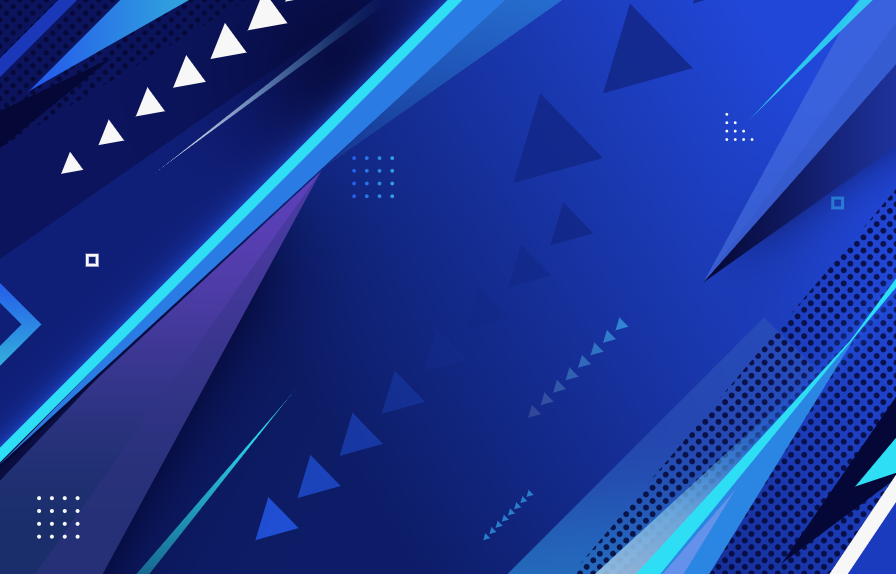
Write a Shadertoy shader that draws this background.

```glsl
const vec3 CYAN = vec3(.18, .87, .96);
const vec3 SKY = vec3(.18, .58, .88);
const vec3 BLUE = vec3(.14, .35, .92);
const vec3 NAVY = vec3(.02, .03, .21);
const vec3 WHITE = vec3(.97);
float pixel;

float fill(float d) { return clamp(.5 - d / pixel, 0., 1.); }

void paint(inout vec3 col, vec3 ink, float alpha) { col = mix(col, ink, clamp(alpha, 0., 1.)); }

// Signed distance to a line, positive on the left of a to b
float side(vec2 p, vec2 a, vec2 b) {
    vec2 e = normalize(b - a);
    return dot(p - a, vec2(e.y, -e.x));
}

float tri(vec2 p, vec2 a, vec2 b, vec2 c) {
    float s = -sign(side(c, a, b));
    return fill(max(max(s * side(p, a, b), s * side(p, b, c)), s * side(p, c, a)));
}

// Leaning triangle hung from its apex
float arrow(vec2 p, vec2 apex, float size, float lean) {
    p = (p - apex) / size;
    float s = pixel;
    pixel /= size;
    float a = tri(p, vec2(0), vec2(-.3 - lean, 1), vec2(.7 - lean, .72 + lean));
    pixel = s;
    return a;
}

float dotGrid(vec2 p, vec2 start, float pitch, float radius) {
    vec2 cell = clamp(round((p - start) / pitch), 0., 3.);
    return fill(length(p - start - cell * pitch) - radius);
}

// Endless diagonal lattice of dots
float halftone(vec2 p, float radius) {
    vec2 q = vec2(p.x + p.y, p.x - p.y) / .113;
    return fill(length(fract(q) - .5) * .08 - radius);
}

float frame(vec2 p, vec2 c) {
    vec2 q = abs(p - c);
    return fill(abs(max(q.x, q.y) - .042) - .013);
}

void arrowTrails(inout vec3 col, vec2 p) {
    for (int i = 0; i < 8; i++) {
        float k = float(i), t = k / 7.;
        vec2 up = vec2(k, -k);
        vec3 ink = i < 5 ? BLUE : vec3(.06, .13, .48);
        float alpha = i < 5 ? .85 - .2 * k : .2 * (k - 4.);
        paint(col, ink, alpha * arrow(p, vec2(2.3, 4.26) + .361 * up, .37, 0.));
        paint(col, mix(vec3(.2, .28, .6), SKY, t * .8), arrow(p, vec2(4.56, 3.47) + .107 * up, .11, 0.));
        paint(col, SKY, .8 * arrow(p, vec2(4.16, 4.57) + .053 * up, .06, 0.));
        if (i < 3) paint(col, vec3(.07, .15, .53), .85 * arrow(p, vec2(4.63, .8) + .77 * up, .77, 0.));
    }
}

void leftSide(inout vec3 col, vec2 p) {
    float beam = (p.x + p.y - 3.9) * .707;
    // Purple fold and its shadow
    vec2 tip = vec2(2.75, 1.47);
    float shade = side(p, vec2(.88, 4.92), tip);
    paint(col, NAVY, .7 * exp(-max(-shade, 0.) / .3) * step(0., beam) * smoothstep(1.4, 2.8, p.y));
    float fold = tri(p, tip, vec2(.88, 4.92), vec2(-1.6, 5.5));
    vec3 purple = mix(vec3(.36, .25, .72), vec3(.1, .18, .42), smoothstep(1.5, 4.7, p.y));
    paint(col, purple, fold);
    paint(col, vec3(.2, .2, .52), .45 * fold * fill(-side(p, tip, vec2(.3, 4.92))));
    paint(col, NAVY, .85 * tri(p, vec2(0, 3.9), vec2(1.3, 2.75), vec2(0, 4.12)));
    // Panels above the beam
    float above = fill(beam);
    paint(col, vec3(.06, .12, .47), above);
    paint(col, vec3(.045, .08, .36), above * fill(-side(p, vec2(0, 2.22), vec2(3.2, 0))));
    paint(col, NAVY, .85 * above * exp(-dot(p - vec2(3, .6), p - vec2(3, .6)) * 1.2));
    paint(col, BLUE, .9 * above * exp(beam / .09));
    // Corner dots and blades
    paint(col, NAVY, .9 * halftone(p, .022) * fill(-side(p, vec2(0, 1.27), vec2(2.1, 0))));
    paint(col, vec3(.1, .22, .72), fill(abs(p.x + p.y - .58) - .08));
    paint(col, NAVY, tri(p, vec2(0, .95), vec2(0, 1.27), vec2(.95, .5)));
    paint(col, mix(BLUE, SKY, p.x - .3), tri(p, vec2(.25, .78), vec2(1.03, 0), vec2(1.62, 0)));
    // Glowing beam
    paint(col, mix(SKY, col, .45 + .3 * p.y), tri(p, vec2(4.3, 0), vec2(4.82, 0), vec2(2.8, 1.42)));
    paint(col, mix(SKY, BLUE, .4), tri(p, vec2(3.9, 0), vec2(4.33, 0), vec2(0, 3.98)));
    paint(col, CYAN, fill(abs(beam) - .045));
    // Slivers, chevron and growing arrows
    paint(col, mix(WHITE, SKY, (p.x - 1.45) / 1.8), (3.3 - p.x) / 1.9 * tri(p, vec2(1.45, 1.39), vec2(3.2, 0), vec2(3.35, 0)));
    paint(col, mix(CYAN, vec3(.1, .45, .6), (p.y - 3.6) / 1.2), tri(p, vec2(2.44, 3.45), vec2(1.17, 4.92), vec2(1.28, 4.92)));
    paint(col, mix(BLUE, SKY, (p.y - 2.4) / .5), fill((abs(p.x + abs(p.y - 2.78) - .27) - .085) * .707));
    for (float i = 0.; i < 7.; i++)
        paint(col, WHITE, arrow(p, vec2(.6, 1.3) + i * vec2(.332, -.276), .19 + .03 * i, .1));
    paint(col, WHITE, frame(p, vec2(.79, 2.23)) + dotGrid(p, vec2(.335, 4.27), .11, .017));
}

void rightSide(inout vec3 col, vec2 p) {
    // Folded glass at the top
    vec2 tip = vec2(6.03, 2.42);
    float below = side(p, vec2(7.68, 1.25), tip);
    paint(col, NAVY, .35 * exp(-abs(below) / .2) * step(6.03, p.x) * smoothstep(0., .8, p.x - 6.03));
    paint(col, vec3(.28, .44, .88), .65 * tri(p, tip, vec2(7.35, 0), vec2(8.2, 0)));
    paint(col, vec3(.2, .34, .78), .5 * tri(p, tip, vec2(7.68, .2), vec2(7.68, .6)));
    paint(col, mix(NAVY, vec3(.12, .2, .62), (p.x - 6.1) / 1.6), tri(p, tip, vec2(7.68, .55), vec2(7.68, 1.25)));
    paint(col, CYAN, .85 * tri(p, vec2(6.47, .98), vec2(7.37, 0), vec2(7.48, 0)));
    // Dotted corner and glass band
    float band = tri(p, vec2(6.55, 2.72), vec2(4.35, 4.92), vec2(8.75, 4.92)) * fill(side(p, vec2(7.35, 2.85), vec2(5.3, 4.92)));
    paint(col, mix(vec3(.17, .32, .72), SKY, smoothstep(3.6, 5.2, p.y)), .65 * band);
    paint(col, NAVY, .85 * halftone(p, .025) * fill(side(p, vec2(7.68, 1.62), vec2(4.9, 4.92)) * -1.));
    // Bright shards
    vec2 peak = vec2(7.36, 2.84);
    float streak = side(p, vec2(5.55, 4.92), peak);
    paint(col, BLUE, .6 * exp(-abs(streak) / .07));
    paint(col, mix(vec3(.6, .75, .88), SKY, (4.9 - p.y) / 1.4), .9 * tri(p, peak, vec2(5.1, 4.92), vec2(5.5, 4.92)) * smoothstep(3.2, 4.5, p.y));
    paint(col, mix(SKY, BLUE, .25), tri(p, peak, vec2(5.6, 4.92), vec2(6.08, 4.92)));
    paint(col, vec3(.45, .58, .92), .8 * tri(p, vec2(6.3, 4.2), vec2(5.68, 4.92), vec2(5.86, 4.92)));
    paint(col, CYAN, tri(p, peak, vec2(5.45, 4.92), vec2(5.66, 4.92)));
    paint(col, CYAN, tri(p, vec2(7.2, 3.04), vec2(7.7, 2.36), vec2(7.7, 2.44)));
    // Corner blades
    paint(col, NAVY, tri(p, vec2(6.7, 4.83), vec2(7.68, 3.4), vec2(7.68, 4.1)));
    paint(col, CYAN, tri(p, vec2(7.33, 4.17), vec2(7.69, 3.74), vec2(7.69, 4.05)));
    float edge = side(p, vec2(7.11, 4.92), vec2(7.68, 4.07));
    paint(col, vec3(.1, .23, .74), fill(edge));
    paint(col, WHITE, fill(abs(edge + .065) - .065));
    // Small marks
    paint(col, SKY, .7 * frame(p, vec2(7.18, 1.74)));
    paint(col, mix(BLUE, SKY, (p.x - 3.) / .3), dotGrid(p, vec2(3.035, 1.355), .109, .016));
    paint(col, WHITE, dotGrid(p, vec2(6.23, .98), .072, .012) * step(p.x - 6.23, p.y - .94));
}

void mainImage(out vec4 fragColor, in vec2 fragCoord) {
    vec2 uv = fragCoord / iResolution.xy;
    vec2 p = vec2(uv.x, 1. - uv.y) * vec2(7.68, 4.92);
    pixel = 4.92 / iResolution.y;
    vec3 col = mix(vec3(.05, .11, .4), vec3(.13, .28, .85), clamp((p.x - .6 * p.y - .6) / 5.8, 0., 1.));
    arrowTrails(col, p);
    leftSide(col, p);
    rightSide(col, p);
    fragColor = vec4(col, 1);
}
```
